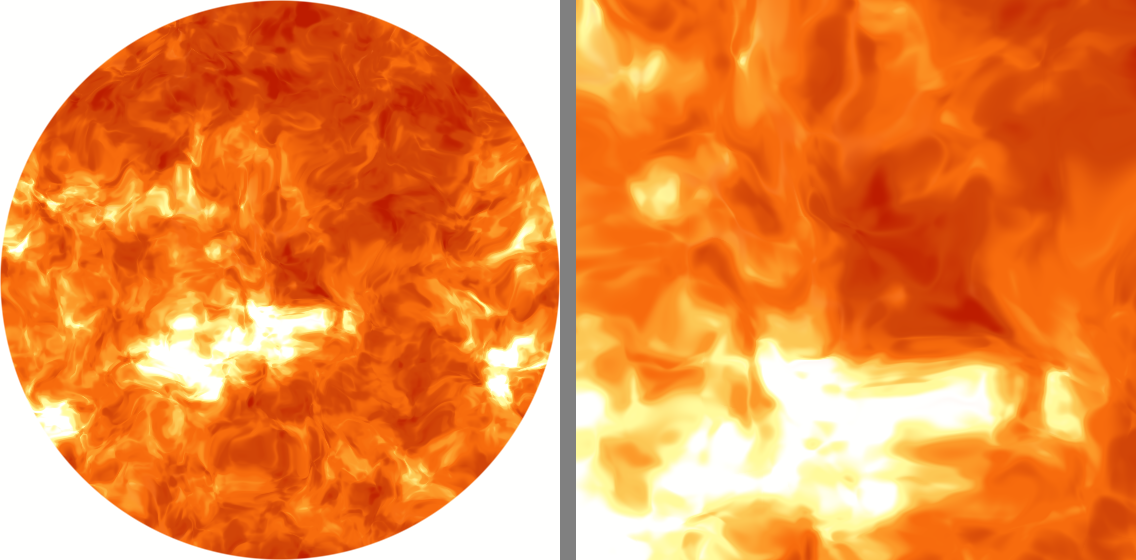
Left, the full canvas; right, a detail of the centre.
A Shadertoy shader for this texture:

```glsl
// A glowing ball of fire on white: soft cellular noise, bent by itself, forms
// small curling puffs and short wisps. Broad hot and cool regions shift the
// heat, and a colour ramp turns heat into red, orange, gold and white.

const vec3 PAPER  = vec3(1.00, 1.00, 0.995);
const vec3 EMBER  = vec3(0.74, 0.11, 0.00);
const vec3 RUST   = vec3(0.82, 0.27, 0.03);
const vec3 ORANGE = vec3(0.97, 0.42, 0.05);
const vec3 AMBER  = vec3(0.99, 0.60, 0.16);
const vec3 GOLD   = vec3(0.99, 0.78, 0.33);
const vec3 PALE   = vec3(1.00, 0.98, 0.61);
const vec3 ROSE   = vec3(0.96, 0.52, 0.32);

vec3 hash3(vec2 cell, float seed) {
    vec3 q = fract((cell.xyx + 17.0 * seed) * vec3(0.1031, 0.1030, 0.0973));
    q += dot(q, q.yxz + 33.33);
    return fract((q.xxy + q.yzz) * q.zyx);
}

// Smooth cellular noise in -1..1 that wraps after a whole number of repeats
float cellNoise(vec2 p, float repeats, float seed) {
    vec2 grid = p * repeats;
    vec2 cell = floor(grid);
    vec2 local = fract(grid);
    float total = 0.0;
    float weights = 0.0;
    for (int y = -1; y <= 1; y++) {
        for (int x = -1; x <= 1; x++) {
            vec2 offset = vec2(x, y);
            vec3 grain = hash3(mod(cell + offset, repeats), seed);
            vec2 toGrain = offset + grain.xy - local;
            float weight = exp(-5.0 * dot(toGrain, toGrain));
            total += weight * grain.z;
            weights += weight;
        }
    }
    return 2.0 * total / weights - 1.0;
}

// Bends space along a pair of noise fields
vec2 bend(vec2 p, float repeats, float amount, float seed) {
    return p + amount * vec2(cellNoise(p, repeats, seed),
                             cellNoise(p, repeats, seed + 1.0));
}

// Soft bright filaments along the zero lines of the noise
float wisps(vec2 p, float repeats, float seed) {
    float n = cellNoise(p, repeats, seed);
    return 0.34 - sqrt(n * n + 0.012);
}

// Flat-topped elliptical region, wrapped around the tile
float region(vec2 p, vec2 center, vec2 radii, float angle) {
    vec2 d = fract(p - center + 0.5) - 0.5;
    float c = cos(angle);
    float s = sin(angle);
    vec2 q = vec2(c * d.x + s * d.y, c * d.y - s * d.x) / radii;
    float r2 = dot(q, q);
    return exp(-r2 * r2);
}

// Broad hot and cool areas
float climate(vec2 p) {
    float hot = 2.0 * region(p, vec2(0.41, 0.375), vec2(0.165, 0.085), 0.42)
              + 1.7 * region(p, vec2(0.10, 0.25), vec2(0.075, 0.055), -0.4)
              + 1.7 * region(p, vec2(0.92, 0.35), vec2(0.065, 0.085), -0.3)
              + 0.8 * region(p, vec2(0.13, 0.61), vec2(0.20, 0.085), 0.1)
              + 0.5 * region(p, vec2(0.90, 0.60), vec2(0.09, 0.14), 0.0)
              + 0.5 * region(p, vec2(0.44, 0.66), vec2(0.13, 0.08), -0.4);
    float cool = 1.0 * region(p, vec2(0.58, 0.88), vec2(0.33, 0.17), -0.3)
               + 0.7 * region(p, vec2(0.30, 0.82), vec2(0.16, 0.07), -0.2)
               + 0.9 * region(p, vec2(0.72, 0.58), vec2(0.10, 0.13), -0.4)
               + 0.7 * region(p, vec2(0.67, 0.32), vec2(0.12, 0.10), 0.2)
               + 0.8 * region(p, vec2(0.23, 0.56), vec2(0.07, 0.04), 0.3);
    return hot - cool;
}

vec3 heatColor(float heat) {
    vec3 color = mix(EMBER, RUST, smoothstep(-2.1, -0.95, heat));
    color = mix(color, ORANGE, smoothstep(-0.95, 0.1, heat));
    color = mix(color, AMBER, smoothstep(0.15, 0.95, heat));
    color = mix(color, GOLD, smoothstep(0.95, 1.4, heat));
    color = mix(color, PALE, smoothstep(1.4, 1.85, heat));
    return mix(color, PAPER, smoothstep(1.9, 2.5, heat));
}

void mainImage(out vec4 fragColor, in vec2 fragCoord) {
    vec2 uv = fragCoord / iResolution.xy;

    // Gentle drift, then tight curls
    vec2 drift = bend(uv, 9.0, 0.030, 1.0);
    vec2 curl = bend(drift, 30.0, 0.013, 3.0);

    // Layered puffs, then short filaments
    float clouds = 0.55 * cellNoise(drift, 6.0, 5.0)
                 + 0.65 * cellNoise(drift, 13.0, 6.0)
                 + 0.80 * cellNoise(curl, 25.0, 7.0)
                 + 0.55 * cellNoise(curl, 48.0, 8.0)
                 + 0.28 * cellNoise(curl, 96.0, 12.0);
    float threads = 0.9 * wisps(curl, 23.0, 9.0) + 0.75 * wisps(curl, 47.0, 10.0);

    // Cool areas are calmer than hot ones
    float base = climate(drift);
    float activity = mix(0.75, 1.15, smoothstep(-1.0, 0.6, base));
    float heat = base + activity * (clouds + threads);
    vec3 fire = heatColor(heat);

    // Faint rosy haze on some of the filaments
    float haze = smoothstep(0.2, 0.8, cellNoise(drift, 6.0, 11.0));
    fire = mix(fire, ROSE, 0.3 * haze * smoothstep(0.1, 0.5, threads));

    // Disc that just touches the four edges
    float edge = 1.0 / iResolution.y;
    float disc = 1.0 - smoothstep(-edge, edge, length(uv - 0.5) - 0.499);
    fragColor = vec4(mix(PAPER, fire, disc), 1.0);
}
```
